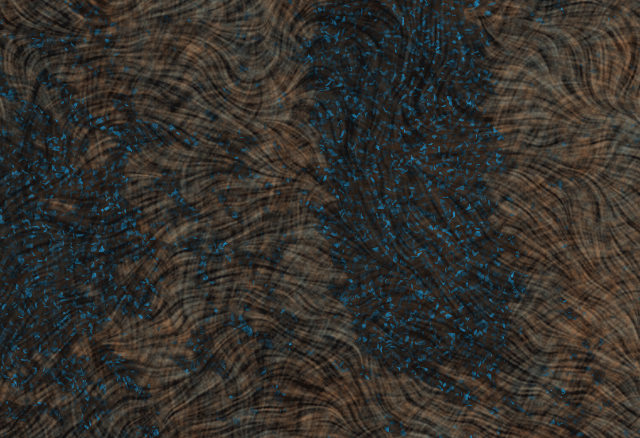
Write a WebGL 2 fragment shader that draws this texture.

```glsl
#version 300 es
precision highp float;

#define THREAD_SCALE 185.0
#define THREAD_STEP 0.004
#define THREAD_STEPS 8
#define RELIEF 2.5
#define CROSS_RELIEF 1.4
#define FLECK_SCALE 88.0
#define PIT_SCALE 26.0
#define SHADOW vec3(0.075, 0.062, 0.058)
#define TAN vec3(0.425, 0.362, 0.292)
#define DIM_TEAL vec3(0.11, 0.165, 0.195)
#define BRIGHT_BLUE vec3(0.09, 0.37, 0.51)

uniform vec2 u_resolution;
out vec4 outColor;

float hash(vec2 p) {
    return fract(sin(dot(p, vec2(12.9898, 78.233))) * 43758.5453);
}

float noise(vec2 p) {
    vec2 i = floor(p), f = fract(p);
    f = f * f * (3.0 - 2.0 * f);
    return mix(mix(hash(i), hash(i + vec2(1, 0)), f.x),
               mix(hash(i + vec2(0, 1)), hash(i + vec2(1, 1)), f.x), f.y);
}

float fbm(vec2 p) {
    float sum = 0.0, amp = 0.57;
    for (int i = 0; i < 3; i++) {
        sum += amp * noise(p);
        p = mat2(1.6, 1.2, -1.2, 1.6) * p + 7.3;
        amp *= 0.5;
    }
    return sum;
}

mat2 rotation(float a) {
    return mat2(cos(a), sin(a), -sin(a), cos(a));
}

float bump(vec2 p, vec2 center, vec2 radius) {
    vec2 q = (p - center) / radius;
    return exp(-dot(q, q));
}

// Grain direction: rises on the left, arches over, falls on the right
float grainAngle(vec2 p) {
    float arch = mix(0.55, -0.6, smoothstep(0.45, 0.95, p.x));
    float wander = mix(1.6, 3.2, smoothstep(0.35, 0.8, p.y));
    return arch + wander * (noise(p * 6.0 + 3.0) - 0.5)
                + 0.9 * (noise(p * 19.0) - 0.5);
}

// Fine noise averaged along the grain, which draws it out into threads
float threads(vec2 p, float turn, float seed) {
    float sum = noise(p * THREAD_SCALE + seed);
    for (int side = -1; side <= 1; side += 2) {
        vec2 q = p;
        for (int i = 0; i < THREAD_STEPS; i++) {
            float a = grainAngle(q) + turn;
            q += float(side) * THREAD_STEP * vec2(cos(a), sin(a));
            sum += noise(q * THREAD_SCALE + seed);
        }
    }
    return sum / float(2 * THREAD_STEPS + 1) - 0.5;
}

// Where the dark, blue-flecked bands lie
float blueDensity(vec2 p) {
    float center = 0.89 + 0.12 * (1.0 - p.y);
    float column = 1.0 - smoothstep(0.35, 1.35, abs(p.x - center) / 0.2);
    column *= smoothstep(0.06, 0.38, p.y);
    float left = 0.8 * bump(p, vec2(0.0, 0.46), vec2(0.29, 0.37));
    float haze = 0.2 * bump(p, vec2(0.38, 0.42), vec2(0.4, 0.5));
    float tail = 0.33 * bump(p, vec2(1.12, 0.2), vec2(0.28, 0.2));
    return 0.07 + max(column, left) + haze + tail;
}

// Small tilted ellipses on a jittered grid: x = coverage, y = brightness
vec2 flecks(vec2 p, float chance) {
    vec2 g = p * FLECK_SCALE;
    g += 0.9 * (vec2(noise(g * 1.3), noise(g * 1.3 + 41.0)) - 0.5);
    vec2 result = vec2(0.0);
    for (int y = -1; y <= 1; y++) {
        for (int x = -1; x <= 1; x++) {
            vec2 cell = floor(g) + vec2(x, y);
            vec2 jitter = vec2(hash(cell + 5.1), hash(cell + 9.7));
            vec2 d = rotation(6.283 * hash(cell + 2.3)) * (g - cell - jitter);
            float size = mix(0.3, 0.6, hash(cell + 13.9));
            float r = length(d * vec2(0.75, 1.45)) / size;
            float cover = (1.0 - smoothstep(0.6, 1.15, r)) * step(hash(cell), chance);
            if (cover > result.x) result = vec2(cover, hash(cell + 17.3));
        }
    }
    return result;
}

void main() {
    vec2 p = gl_FragCoord.xy / u_resolution.y;

    // Woven relief of two thread directions and fine grit
    float relief = RELIEF * threads(p, 0.0, 0.0)
                 + CROSS_RELIEF * threads(p, 1.2, 57.0)
                 + 0.25 * (noise(p * 260.0) - 0.5);

    // Brown ground, paler to the right, with rust and olive tints
    float tone = 0.49 + 0.12 * smoothstep(0.8, 1.4, p.x)
               + 0.35 * (fbm(p * 5.0) - 0.5) + relief;

    // Pits: dark patches that hold the flecks
    vec2 slanted = rotation(0.5) * p * vec2(1.0);
    float patches = fbm(slanted * PIT_SCALE * vec2(0.65, 1.1));
    float pit = smoothstep(0.34, 0.56, blueDensity(p) + 1.25 * (patches - 0.5));
    tone *= mix(1.0, 0.42, pit);

    vec3 color = mix(SHADOW, TAN, clamp(tone, 0.0, 1.15));
    float tint = fbm(p * 9.0 + 20.0) - 0.5 + 0.7 * (noise(p * 90.0) - 0.5);
    color *= 1.0 + tint * vec3(0.3, -0.06, -0.32);

    // Blue flecks, shaded by the same relief
    vec2 fleck = flecks(p, 0.03 + 0.72 * pit);
    vec3 blue = mix(DIM_TEAL, BRIGHT_BLUE, fleck.y * fleck.y);
    blue *= clamp(1.0 + 1.1 * relief, 0.45, 1.5);
    color = mix(color, blue, fleck.x * mix(0.6, 0.95, pit));

    outColor = vec4(color, 1.0);
}
```
